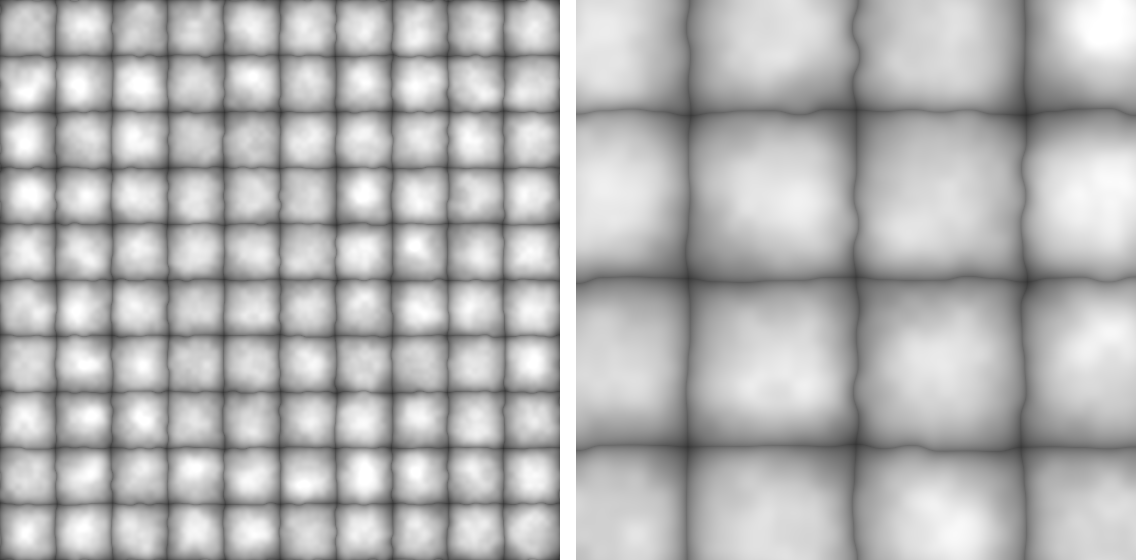
Left: the whole. Right: its middle third, enlarged.
Give the GLSL for this pattern, as a WebGL 2 fragment shader.

```glsl
#version 300 es
precision highp float;

#define REPEATS 10.0
#define EDGE_LEVEL 0.43
#define PILLOW_POWER 0.6
#define LINE_SOFTNESS 0.012
#define CENTRE_LEVEL 0.935
#define MOTTLE_AMOUNT 0.36
#define MOTTLE_PERIOD 23.0
#define WOBBLE_AMOUNT 0.045
#define WOBBLE_PERIOD 60.0

uniform vec2 u_resolution;
out vec4 fragColor;

// Integer hash of a lattice point, 0 to 1
float hash(vec2 lattice, uint seed) {
    uvec2 q = uvec2(lattice);
    uint h = q.x * 1597u + q.y * 51749u + seed * 7919u;
    h = (h ^ (h >> 15)) * 73244475u;
    h = (h ^ (h >> 13)) * 73244475u;
    h ^= h >> 16;
    return float(h & 65535u) / 65535.0;
}

// Value noise that wraps after a whole number of lattice steps
float wrappedNoise(vec2 uv, float period, uint seed) {
    vec2 p = uv * period;
    vec2 base = floor(p);
    vec2 t = p - base;
    t = t * t * t * (t * (t * 6.0 - 15.0) + 10.0);
    vec2 lo = mod(base, period);
    vec2 hi = mod(base + 1.0, period);
    float bottom = mix(hash(lo, seed), hash(vec2(hi.x, lo.y), seed), t.x);
    float top = mix(hash(vec2(lo.x, hi.y), seed), hash(hi, seed), t.x);
    return mix(bottom, top, t.y);
}

// Wrapping octaves, centred on zero
float mottle(vec2 uv) {
    float sum = 0.0;
    float weight = 0.62;
    float period = MOTTLE_PERIOD;
    for (uint i = 0u; i < 3u; i++) {
        sum += weight * (wrappedNoise(uv, period, 11u + i) - 0.5);
        weight *= 0.42;
        period *= 2.0;
    }
    return sum;
}

// Rounded cell profile, dark at the borders and full in the centre
float pillow(vec2 cell) {
    vec2 arch = 4.0 * cell * (1.0 - cell);
    arch = mix(vec2(LINE_SOFTNESS), vec2(1.0), arch);
    vec2 profile = mix(vec2(EDGE_LEVEL), vec2(1.0), pow(arch, vec2(PILLOW_POWER)));
    return profile.x * profile.y;
}

void main() {
    vec2 uv = gl_FragCoord.xy / u_resolution;

    // Slightly uneven grid lines
    vec2 wobble = vec2(wrappedNoise(uv, WOBBLE_PERIOD, 3u),
                       wrappedNoise(uv, WOBBLE_PERIOD, 5u)) - 0.5;
    vec2 cell = fract(uv * REPEATS + WOBBLE_AMOUNT * wobble);

    // Cloudy shading over the cells
    float level = CENTRE_LEVEL + MOTTLE_AMOUNT * mottle(uv);
    float grey = clamp(pillow(cell) * level, 0.0, 1.0);
    fragColor = vec4(vec3(grey), 1.0);
}
```
